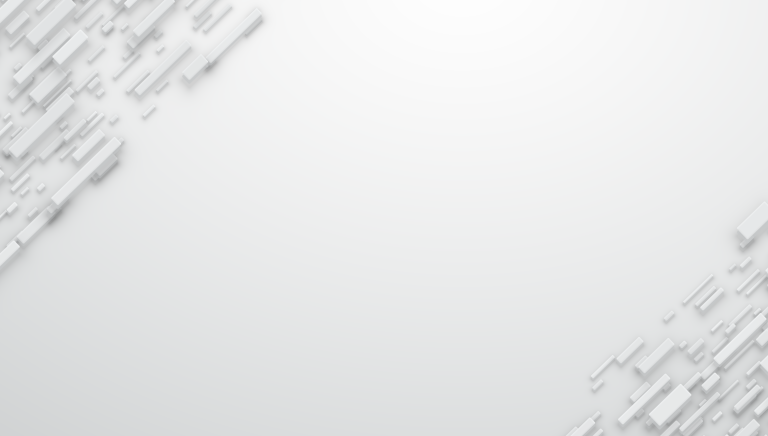
A WebGL 1 fragment shader for this background:

```glsl
precision highp float;
// Pale studio backdrop with raised diagonal bars in two opposite corners.

uniform vec2 u_resolution;

const int LAYERS = 5;
const vec2 ALONG = vec2(0.719, 0.695); // direction of the bars

vec4 hash4(vec2 p) {
  vec4 q = fract(p.xyxy * vec4(0.1031, 0.1030, 0.0973, 0.1099));
  q += dot(q, q.wzxy + 33.33);
  return fract((q.xxyz + q.yzzw) * q.zywx);
}

float roundBox(vec2 p, vec2 halfSize, float radius) {
  vec2 q = abs(p) - halfSize + radius;
  return length(max(q, 0.0)) + min(max(q.x, q.y), 0.0) - radius;
}

// Radial falloff from a light above the top edge
vec3 backdrop(vec2 p) {
  float d = length((p - vec2(1.06, 1.05)) * vec2(0.75, 1.0));
  float level = 0.998 - 0.085 * d - 0.034 * d * d;
  return level - vec3(0.010, 0.002, 0.0) * smoothstep(0.2, 1.2, d);
}

// Paints one scattered layer of bars; p is in bar space (along, across)
vec3 paintLayer(vec3 col, vec2 p, float layer, float pixel) {
  vec2 cellSize = vec2(0.11 + 0.055 * layer, 0.022 + 0.015 * layer);
  vec2 down = -ALONG.yx;
  float lift = 0.003 + 0.0015 * layer;
  float shadow = 0.0;
  float side = 0.0;
  float top = 0.0;
  float rim = 0.0;
  float tint = 0.0;

  for (int j = -1; j <= 1; j++) {
    float row = floor(p.y / cellSize.y) + float(j);
    float shift = hash4(vec2(row, 17.0 + layer * 31.0)).x;
    for (int k = -1; k <= 1; k++) {
      float column = floor(p.x / cellSize.x + shift) + float(k);
      vec4 rnd = hash4(vec2(column, row) + 37.0 * (layer + 1.0));
      vec4 rnd2 = hash4(vec2(row, column) + 71.0 * (layer + 2.0));
      vec2 center = (vec2(column - shift, row) + 0.5) * cellSize;
      center += (rnd2.xy - 0.5) * vec2(0.35, 0.4) * cellSize;

      // Bars thicken in number toward the two corners
      float depth = abs(center.y + 0.285) - 0.555;
      float chance = step(0.0, depth) * mix(0.22, 0.72, smoothstep(0.0, 0.2, depth));
      if (rnd.x > chance) continue;

      vec2 halfSize = cellSize * vec2(mix(0.08, 0.42, rnd.y * rnd.y), mix(0.10, 0.23, rnd.z));
      float radius = min(0.003, 0.6 * halfSize.y);
      vec2 q = p - center;
      float d = roundBox(q, halfSize, radius);
      float dSide = roundBox(q - down * lift, halfSize, radius);
      float dShadow = roundBox(q - down * lift * 2.0, halfSize, radius);

      float cover = smoothstep(pixel, -pixel, d);
      shadow = max(shadow, exp(-max(dShadow, 0.0) / (lift * 1.5)));
      side = max(side, smoothstep(pixel, -pixel, dSide));
      if (cover > top) {
        top = cover;
        tint = rnd.w - 0.5;
        float facing = roundBox(q - down * 0.002, halfSize, radius) - d;
        rim = facing / 0.002 * smoothstep(-0.005, 0.0, d);
      }
    }
  }

  col *= 1.0 - 0.13 * shadow;
  col = mix(col, vec3(0.775, 0.785, 0.79), side * 0.75);
  vec3 face = vec3(0.895, 0.902, 0.905) + 0.035 * tint + 0.045 * rim;
  return mix(col, face, top);
}

void main() {
  vec2 p = gl_FragCoord.xy / u_resolution.y;
  float pixel = 0.7 / u_resolution.y;
  vec3 col = backdrop(p);

  // Bar space, painted from thin slivers up to large blocks
  vec2 bar = vec2(dot(p, ALONG), dot(p, vec2(-ALONG.y, ALONG.x)));
  if (abs(bar.y + 0.285) > 0.48) {
    for (int i = 0; i < LAYERS; i++) {
      col = paintLayer(col, bar, float(i), pixel);
    }
  }

  gl_FragColor = vec4(clamp(col, 0.0, 1.0), 1.0);
}
```
